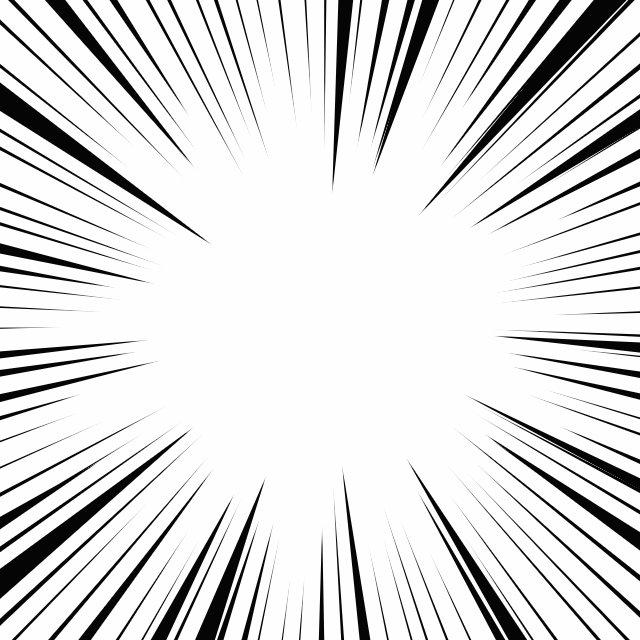
Write a WebGL 2 fragment shader that draws this background.

```glsl
#version 300 es
precision highp float;

uniform vec2 u_resolution;
out vec4 fragColor;

// Bold wedges: angle in degrees, tip radius, half-width growth per unit length
const vec3 BOLD[16] = vec3[16](
    vec3(32.8, 0.270, 0.037), vec3(48.3, 0.223, 0.040),
    vec3(71.4, 0.240, 0.037), vec3(86.0, 0.201, 0.038),
    vec3(129.7, 0.314, 0.036), vec3(145.1, 0.211, 0.045),
    vec3(167.1, 0.270, 0.031), vec3(211.8, 0.410, 0.045),
    vec3(218.9, 0.260, 0.047), vec3(242.6, 0.301, 0.042),
    vec3(249.6, 0.256, 0.053), vec3(277.5, 0.224, 0.030),
    vec3(301.5, 0.247, 0.037), vec3(325.4, 0.306, 0.040),
    vec3(333.0, 0.245, 0.026), vec3(355.5, 0.264, 0.034)
);

float hash(float n) {
    return fract(sin(n * 12.9898 + 4.137) * 43758.5453);
}

// Coverage of a wedge that opens outward from its tip
float wedge(vec2 p, float angle, float tip, float growth, float pixel) {
    vec2 axis = vec2(cos(angle), sin(angle));
    float along = dot(p, axis);
    float across = abs(p.x * axis.y - p.y * axis.x);
    float halfWidth = max(along - tip, 0.0) * growth;
    float edge = clamp((halfWidth - across) / pixel + 0.5, 0.0, 1.0);
    return edge * min(1.0, 2.0 * halfWidth / pixel);
}

// Jittered thin rays, one in each angular cell
float fineRays(vec2 p, float pixel) {
    const float COUNT = 98.0;
    const float TAU = 6.2831853;
    float cell = floor(atan(p.y, p.x) / TAU * COUNT);
    float ink = 0.0;
    for (int i = -1; i <= 1; i++) {
        float id = mod(cell + float(i) + COUNT, COUNT);
        float angle = (id + 0.5 + 0.5 * (hash(id) - 0.5)) * TAU / COUNT;
        float tip = mix(0.25, 0.41, hash(id + 131.0));
        float weight = hash(id + 277.0);
        float growth = mix(0.007, 0.012, weight) + 0.012 * step(0.78, weight);
        ink = max(ink, wedge(p, angle, tip, growth, pixel));
    }
    return ink;
}

void main() {
    vec2 p = gl_FragCoord.xy / u_resolution - vec2(0.505, 0.496);
    float pixel = 1.0 / min(u_resolution.x, u_resolution.y);

    float ink = fineRays(p, pixel);
    for (int i = 0; i < 16; i++) {
        vec3 ray = BOLD[i];
        ink = max(ink, wedge(p, radians(ray.x), ray.y, ray.z, pixel));
    }

    // Black ink on white paper
    fragColor = vec4(mix(vec3(0.995), vec3(0.02), ink), 1.0);
}
```
